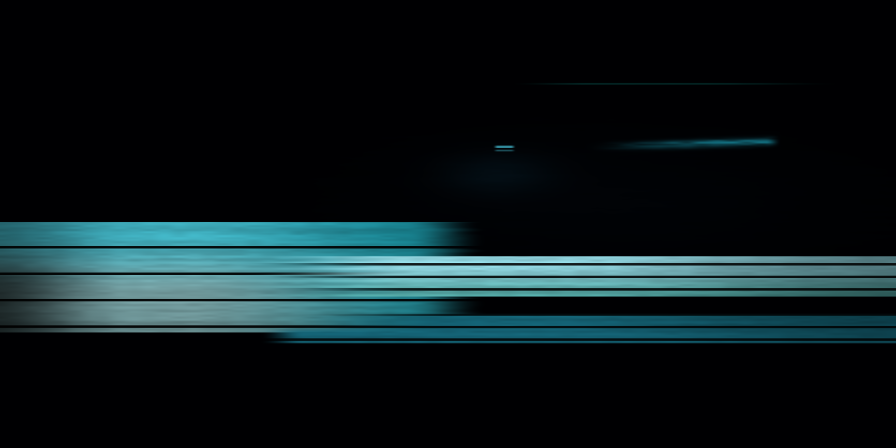
Reproduce this background procedurally as a Shadertoy shader.

```glsl
// Teal light panels smeared sideways across a black field, like a passing train.
// Soft boxes give the panels, repeated dark slits cut them into slats,
// and stretched value noise adds brushed streaks. Positions are 0..1 on the canvas.

const vec3 NIGHT = vec3(0.0, 0.001, 0.008);
const vec3 CYAN = vec3(0.24, 0.66, 0.72);
const vec3 STEEL = vec3(0.45, 0.61, 0.62);
const vec3 DEEP_TEAL = vec3(0.06, 0.46, 0.51);
const vec3 PALE = vec3(0.55, 0.81, 0.85);
const vec3 SEA_GREEN = vec3(0.31, 0.63, 0.62);
const vec3 LOW_BLUE = vec3(0.075, 0.37, 0.44);

const vec2 LEFT_SPAN = vec2(0.258, 0.505);   // bottom and top of each panel
const vec2 RIGHT_SPAN = vec2(0.338, 0.428);
const vec2 LOW_SPAN = vec2(0.234, 0.299);
const float LEFT_SLIT = 0.448;               // height of one slit, then spacing
const float LEFT_STEP = 0.059;
const float RIGHT_SLIT = 0.410;
const float RIGHT_STEP = 0.028;
const float SLIT_HALF = 0.0027;
const float GRAIN = 0.13;

float hash(vec2 p) {
    return fract(sin(dot(p, vec2(127.1, 311.7))) * 43758.5453);
}

float noise(vec2 p) {
    vec2 i = floor(p), f = fract(p);
    f = f * f * (3.0 - 2.0 * f);
    return mix(mix(hash(i), hash(i + vec2(1, 0)), f.x),
               mix(hash(i + vec2(0, 1)), hash(i + vec2(1, 1)), f.x), f.y);
}

// Coverage of the interval span, with edges softened over width soft
float band(float v, vec2 span, float soft) {
    return smoothstep(-0.5 * soft, 0.5 * soft, v - span.x)
         * smoothstep(-0.5 * soft, 0.5 * soft, span.y - v);
}

// 0 inside the evenly spaced dark slits, 1 between them
float slats(float y, float origin, float spacing, float soft) {
    float d = abs(fract((y - origin) / spacing + 0.5) - 0.5) * spacing;
    return smoothstep(SLIT_HALF - 0.5 * soft, SLIT_HALF + 0.5 * soft, d);
}

float glow(vec2 p, vec2 center, vec2 radius) {
    vec2 q = (p - center) / radius;
    return exp(-dot(q, q));
}

// Wide panel: steel at the lower left, cyan on top, deep teal at its right end
vec3 leftPanel(vec2 p) {
    float rise = smoothstep(0.34, 0.48, p.y);
    vec3 color = mix(STEEL, CYAN, rise);
    color = mix(color, DEEP_TEAL, smoothstep(0.2, 0.49, p.x) * 0.85);
    float edgeLight = mix(0.26, 0.62, rise);
    color *= mix(edgeLight, 1.0, smoothstep(-0.01, 0.15, p.x));
    return color * mix(0.86, 1.0, smoothstep(0.26, 0.33, p.y));
}

// Bright slats: pale on top, greener below, dimming to the right
vec3 rightPanel(vec2 p) {
    vec3 color = mix(SEA_GREEN, PALE, smoothstep(0.335, 0.41, p.y));
    return color * mix(1.0, 0.55, smoothstep(0.62, 1.02, p.x));
}

// Faint lamps and reflections in the dark upper half
vec3 distantLights(vec2 p, float grain, float px) {
    vec3 light = vec3(0.01, 0.045, 0.06) * glow(p, vec2(0.555, 0.61), vec2(0.06, 0.045));
    light += vec3(0.002, 0.009, 0.014) * glow(p, vec2(0.68, 0.55), vec2(0.22, 0.12));

    float tilt = 0.668 + 0.06 * (p.x - 0.66);
    float along = smoothstep(0.65, 0.78, p.x) * smoothstep(0.872, 0.855, p.x);
    float d = p.y - tilt - 0.004;
    light += vec3(0.06, 0.36, 0.41) * along * exp(-d * d / 0.00007) * (0.55 + 0.7 * grain);

    float lamp = band(p.x, vec2(0.553, 0.573), 0.006);
    float pair = band(p.y, vec2(0.670, 0.675), px) + 0.5 * band(p.y, vec2(0.662, 0.666), px);
    light += vec3(0.2, 0.56, 0.62) * lamp * pair;

    float thread = smoothstep(0.57, 0.66, p.x) * smoothstep(0.94, 0.78, p.x);
    return light + vec3(0.01, 0.13, 0.12) * thread * band(p.y, vec2(0.811, 0.815), px);
}

void mainImage(out vec4 fragColor, in vec2 fragCoord) {
    vec2 p = fragCoord / iResolution.xy;
    float px = 1.0 / iResolution.y;
    float streak = noise(p * vec2(5.0, 150.0));
    float fine = noise(p * vec2(60.0, 220.0));
    float grain = mix(streak, fine, 0.35);

    vec3 color = NIGHT + distantLights(p, fine, px);

    // Left panel, with a blurred end
    float leftEnd = 1.0 - smoothstep(0.455, 0.54, p.x + 0.015 * (streak - 0.5));
    float leftMask = band(p.y, LEFT_SPAN, 2.0 * px) * leftEnd;
    float leftCut = slats(p.y, LEFT_SLIT, LEFT_STEP, px);
    color = mix(color, leftPanel(p) * mix(0.06, 1.0, leftCut), leftMask);

    // Bright slats sliding in over it
    float rightCut = slats(p.y, RIGHT_SLIT, RIGHT_STEP, px);
    float rightIn = smoothstep(0.29, 0.47, p.x + 0.06 * (streak - 0.5));
    float rightMask = band(p.y, RIGHT_SPAN, 1.5 * px) * rightIn;
    color = mix(color, rightPanel(p) * mix(0.12, 1.0, rightCut), rightMask);

    // Dim lower slats
    float lowIn = smoothstep(0.29, 0.34, p.x)
                * mix(smoothstep(0.32, 0.52, p.x), 1.0, smoothstep(0.272, 0.255, p.y));
    float lowMask = band(p.y, LOW_SPAN, 2.0 * px) * lowIn;
    vec3 low = LOW_BLUE * mix(1.0, 0.68, smoothstep(0.6, 1.0, p.x));
    color = mix(color, low * mix(0.15, 1.0, rightCut), lowMask);

    color *= 1.0 + GRAIN * (grain - 0.5) * 2.0;
    fragColor = vec4(color, 1.0);
}
```
